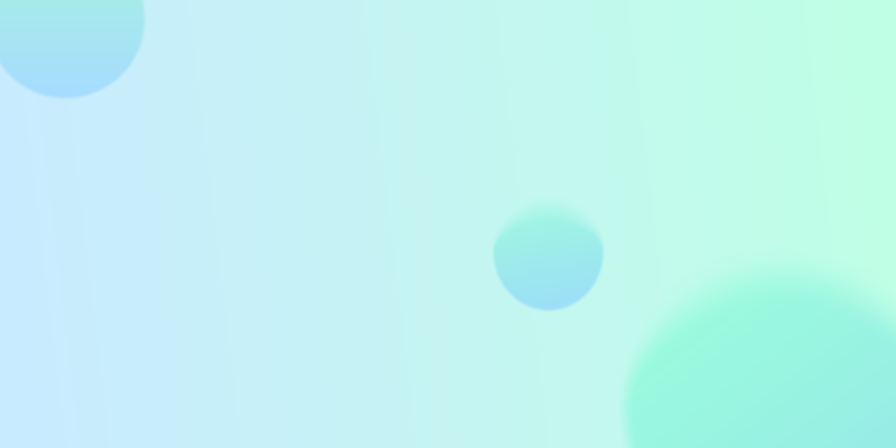
A WebGL 1 fragment shader for this background:

```glsl
precision highp float;
// Pale blue to mint backdrop with three soft, gradient-filled discs.
// Each disc is an ellipse distance with a blurred rim that widens towards
// its upper side, so the crown melts into the backdrop.

uniform vec2 u_resolution;

// Backdrop
const vec3 SKY_BLUE = vec3(0.79, 0.92, 1.00);
const vec3 PALE_MINT = vec3(0.75, 1.00, 0.90);
const float BACKDROP_TILT = 0.06;

// Disc centres and radii, in canvas heights
const vec2 CORNER_CENTER = vec2(0.146, 0.958);
const vec2 CORNER_RADIUS = vec2(0.177, 0.177);
const vec2 SMALL_CENTER = vec2(1.224, 0.4375);
const vec2 SMALL_RADIUS = vec2(0.1225, 0.130);
const vec2 LARGE_CENTER = vec2(1.745, 0.090);
const vec2 LARGE_RADIUS = vec2(0.350, 0.350);

// Rim softness, relative to the radius: x at the sides, y at the crown
const vec2 CORNER_SOFTNESS = vec2(0.035, 0.035);
const vec2 SMALL_SOFTNESS = vec2(0.045, 0.55);
const vec2 LARGE_SOFTNESS = vec2(0.060, 0.36);

// Fill colours and the direction from the first to the second
const vec3 CORNER_AQUA = vec3(0.65, 0.957, 0.87);
const vec3 CORNER_BLUE = vec3(0.65, 0.86, 1.00);
const vec3 SMALL_MINT = vec3(0.62, 0.98, 0.87);
const vec3 SMALL_BLUE = vec3(0.61, 0.87, 0.97);
const vec3 LARGE_MINT = vec3(0.605, 0.99, 0.86);
const vec3 LARGE_AQUA = vec3(0.59, 0.91, 0.91);
const vec2 DOWNWARD = vec2(0.0, -1.0);
const vec2 SMALL_AXIS = vec2(0.15, -0.99);
const vec2 LARGE_AXIS = vec2(0.6, -0.8);

// Lays a gradient disc over the base; q is the position in disc radii.
vec3 addDisc(vec3 base, vec2 q, vec2 softness, vec3 first, vec3 second, vec2 axis) {
    float dist = length(q);
    float upness = smoothstep(0.0, 1.0, q.y / max(dist, 0.001));
    float inner = 1.0 - mix(softness.x, softness.y, upness);
    float cover = 1.0 - smoothstep(inner, 1.0 + softness.x, dist);
    float blend = clamp(0.5 + 0.5 * dot(q, axis), 0.0, 1.0);
    return mix(base, mix(first, second, blend), cover);
}

void main() {
    vec2 uv = gl_FragCoord.xy / u_resolution;
    vec2 p = gl_FragCoord.xy / u_resolution.y;
    p.x *= 2.0 * u_resolution.y / u_resolution.x; // keep a 2:1 layout

    // Backdrop, tilted slightly off horizontal
    float across = uv.x + BACKDROP_TILT * (uv.y - 0.5);
    vec3 color = mix(SKY_BLUE, PALE_MINT, clamp(across, 0.0, 1.0));

    // Discs
    color = addDisc(color, (p - CORNER_CENTER) / CORNER_RADIUS, CORNER_SOFTNESS,
                    CORNER_AQUA, CORNER_BLUE, DOWNWARD);
    color = addDisc(color, (p - SMALL_CENTER) / SMALL_RADIUS, SMALL_SOFTNESS,
                    SMALL_MINT, SMALL_BLUE, SMALL_AXIS);
    color = addDisc(color, (p - LARGE_CENTER) / LARGE_RADIUS, LARGE_SOFTNESS,
                    LARGE_MINT, LARGE_AQUA, LARGE_AXIS);

    gl_FragColor = vec4(color, 1.0);
}
```
